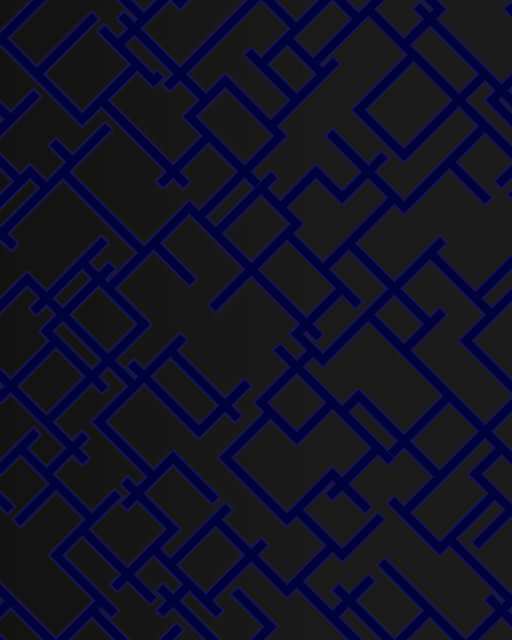
A Shadertoy shader for this pattern:

```glsl
// Diagonal circuit maze: dark blue bars with a violet rim on a charcoal ground.
// Each node of a grid turned by 45 degrees owns one bar that runs between its
// neighbours' bars; random cuts and tails make corners, crossings and stubs.

const float CELL      = 0.079;   // node spacing, in canvas heights
const float SHIFT     = 0.27;    // sideways step of a bar, in cells
const float HALF_BAR  = 0.0061;  // half width of the blue core
const float RIM_AT    = 0.0011;  // distances outward from the core edge
const float HALO_AT   = 0.0031;
const float GROUND_AT = 0.0060;
const float CUT_ODDS  = 0.31;    // chance that a bar loses one arm
const float TAIL_ODDS = 0.24;    // chance that a full arm overshoots
const float GAP_ODDS  = 0.09;    // chance that a full arm stops short
const float TAIL      = 0.28;    // overshoot, in cells
const float GAP       = 0.36;    // shortfall, in cells

const vec3 CORE         = vec3(0.000, 0.008, 0.228);
const vec3 RIM          = vec3(0.075, 0.060, 0.360);
const vec3 HALO         = vec3(0.112, 0.093, 0.215);
const vec3 GROUND_DARK  = vec3(0.068);
const vec3 GROUND_LIGHT = vec3(0.104);

float hash(vec2 p) {
    return fract(sin(dot(p, vec2(127.1, 311.7))) * 43758.545);
}

// Sideways offset of a node's bar: one step left, none or one step right
float shift(vec2 id) {
    return (floor(hash(id) * 3.0) - 1.0) * SHIFT;
}

// Change in length at the end of a full arm
float tail(vec2 seed) {
    float h = hash(seed);
    if (h < TAIL_ODDS) return TAIL;
    return h > 1.0 - GAP_ODDS ? -GAP : 0.0;
}

float box(vec2 p, vec2 halfSize) {
    vec2 d = abs(p) - halfSize;
    return length(max(d, 0.0)) + min(max(d.x, d.y), 0.0);
}

// Signed distance to the bar owned by node id, in cells
float bar(vec2 p, vec2 id) {
    // Neighbouring nodes alternate between the two directions
    vec2 along = mod(id.x + id.y, 2.0) < 0.5 ? vec2(1, 0) : vec2(0, 1);
    vec2 across = along.yx;

    // Full arms rest on the bars ahead and behind
    float lo = -1.0 + shift(id - along) - tail(id + 63.7);
    float hi =  1.0 + shift(id + along) + tail(id + 88.1);

    // One arm at most is cut where the side bars join, forming a corner
    float joinA = shift(id - across), joinB = shift(id + across);
    float cut = hash(id + 17.3);
    if (cut < CUT_ODDS) lo = min(joinA, joinB);
    else if (cut > 1.0 - CUT_ODDS) hi = max(joinA, joinB);

    vec2 q = vec2(dot(p - id, along) - 0.5 * (lo + hi),
                  dot(p - id, across) - shift(id));
    float w = HALF_BAR / CELL;
    return box(q, vec2(0.5 * (hi - lo) + w, w));
}

// Distance to the nearest bar, in canvas heights
float maze(vec2 p) {
    vec2 home = floor(p + 0.5);
    float d = 10.0;
    for (int j = -2; j <= 2; j++)
        for (int i = -2; i <= 2; i++)
            d = min(d, bar(p, home + vec2(i, j)));
    return d * CELL;
}

void mainImage(out vec4 fragColor, in vec2 fragCoord) {
    vec2 uv = fragCoord / iResolution.y;
    vec2 turned = vec2(uv.x + uv.y, uv.y - uv.x) * sqrt(0.5);
    float d = maze(turned / CELL + vec2(5.3, 9.6));

    // Charcoal ground, darker to the left
    float across = fragCoord.x / iResolution.x;
    vec3 color = mix(GROUND_DARK, GROUND_LIGHT, smoothstep(-0.2, 0.8, across));

    // Halo, rim and core, from the outside in
    float aa = 0.3 / iResolution.y;
    color = mix(HALO, color, smoothstep(HALO_AT - aa, GROUND_AT + aa, d));
    color = mix(RIM, color, smoothstep(RIM_AT - aa, HALO_AT + aa, d));
    color = mix(CORE, color, smoothstep(-aa, RIM_AT, d));

    fragColor = vec4(color, 1.0);
}
```
